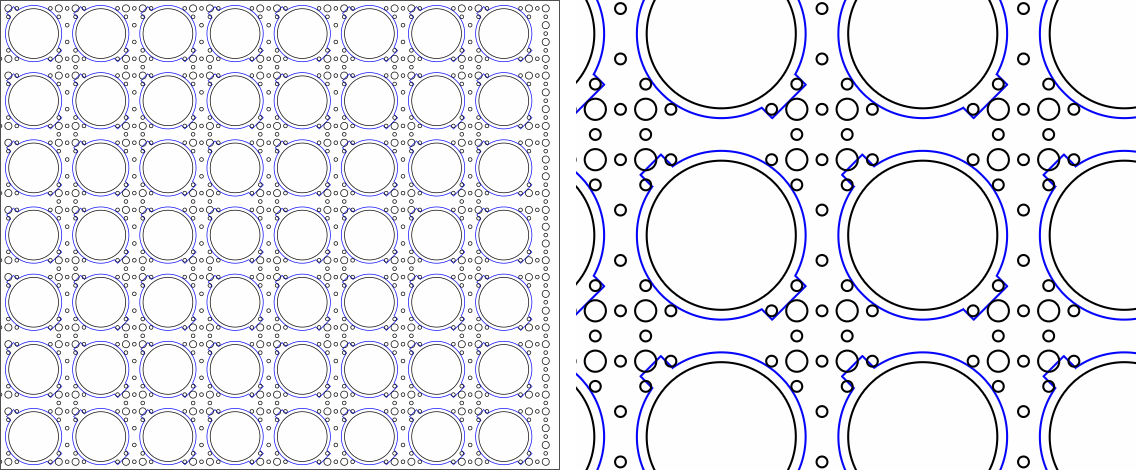
Left: the whole. Right: its middle third, enlarged.
Reproduce this pattern procedurally as a Shadertoy shader.

```glsl
// Drilled panel plan: an 8 by 7 grid of round cutouts, each with a tabbed blue
// outline and small mounting holes. Each cell is folded into one quadrant for
// the holes; every outline is a distance field drawn as a thin line.

const float PANEL_WIDTH = 66.7;           // canvas width in hole spacings
const float PITCH = 8.0;                  // cell size in hole spacings
const vec2 CELLS = vec2(8.0, 7.0);
const float LINE_WIDTH = 0.082;
const float BIG_HOLE = 0.42;
const float SMALL_HOLE = 0.215;
const float FAR = 1e3;
const vec3 PAPER = vec3(0.995, 0.995, 1.0);
const vec3 BLACK = vec3(0.0);
const vec3 BLUE = vec3(0.02, 0.02, 0.98);

float circle(vec2 p, vec2 center, float radius) {
    return length(p - center) - radius;
}

float box(vec2 p, vec2 halfSize) {
    vec2 d = abs(p) - halfSize;
    return length(max(d, 0.0)) + min(max(d.x, d.y), 0.0);
}

// Distance to the rim of a hole
float rim(vec2 p, vec2 center, float radius) {
    return abs(circle(p, center, radius));
}

// Share of a pixel covered by a line at distance d
float lineCoverage(float d, float width, float pixel) {
    float near = max(d - 0.5 * pixel, -0.5 * width);
    float far = min(d + 0.5 * pixel, 0.5 * width);
    return clamp((far - near) / pixel, 0.0, 1.0);
}

// Disc with a diagonal tab at the lower right and a narrower one opposite
float tabbedDisc(vec2 p) {
    vec2 q = vec2(p.x + p.y, p.x - p.y) * sqrt(0.5);
    float wideTab = box(q - vec2(1.9, 0.0), vec2(1.9, 0.94));
    float narrowTab = box(q + vec2(1.98, 0.0), vec2(1.98, 0.57));
    return min(length(p) - 3.35, min(wideTab, narrowTab));
}

// Holes around one cell; those on shared borders depend on panel position
float cellHoles(vec2 p, vec2 panel) {
    vec2 a = abs(p);
    vec2 extent = CELLS * PITCH;
    float d = rim(a, vec2(3.0, 3.0), BIG_HOLE);
    d = min(d, rim(a, vec2(2.0, 3.0), SMALL_HOLE));
    d = min(d, rim(a, vec2(3.0, 2.0), SMALL_HOLE));

    bool upperLeftEdge = panel.x < 1.0 && p.y < 0.0;
    bool insideX = panel.x > 2.0 && panel.x < extent.x - 2.0;
    bool insideY = panel.y > 2.0 && panel.y < extent.y - 2.0;
    d = min(d, upperLeftEdge ? FAR : rim(a, vec2(4.0, 3.0), SMALL_HOLE));
    d = min(d, insideX ? rim(a, vec2(4.0, 1.0), SMALL_HOLE) : FAR);
    d = min(d, insideX && insideY ? rim(a, vec2(3.0, 4.0), SMALL_HOLE) : FAR);
    return d;
}

// Column of alternating large and small holes beside the grid
float sideHoles(vec2 panel, float x) {
    float row = clamp(floor(panel.y + 0.5), 1.0, CELLS.y * PITCH - 1.0);
    float radius = mix(SMALL_HOLE, BIG_HOLE, mod(row, 2.0));
    return rim(panel, vec2(x, row), radius);
}

void mainImage(out vec4 fragColor, in vec2 fragCoord) {
    // Panel coordinates run down from the upper left corner
    float pixel = PANEL_WIDTH / iResolution.x;
    vec2 size = iResolution.xy * pixel;
    vec2 panel = vec2(fragCoord.x, iResolution.y - fragCoord.y) * pixel;

    vec2 cell = clamp(floor(panel / PITCH), vec2(0.0), CELLS - 1.0);
    vec2 p = panel - (cell + 0.5) * PITCH;

    // Black lines: cutout, holes and panel border
    float black = rim(p, vec2(0.0), 2.96);
    black = min(black, cellHoles(p, panel));
    black = min(black, sideHoles(panel, CELLS.x * PITCH + 1.0));
    float border = abs(box(panel - 0.5 * size, 0.5 * (size - LINE_WIDTH)));
    black = min(black, border);

    // Blue line beneath the black ones
    float blue = abs(tabbedDisc(p));
    vec3 color = mix(PAPER, BLUE, lineCoverage(blue, LINE_WIDTH, pixel));
    color = mix(color, BLACK, lineCoverage(black, LINE_WIDTH, pixel));
    fragColor = vec4(color, 1.0);
}
```
